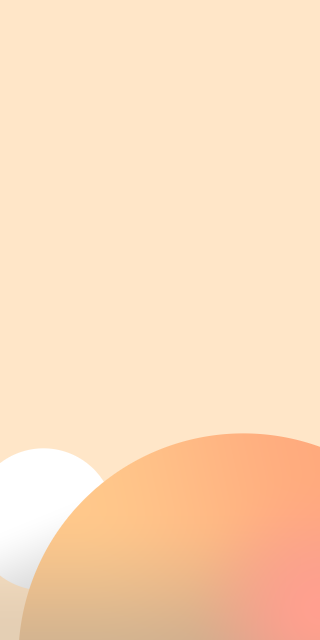
Reproduce this background procedurally as a Shadertoy shader.

```glsl
// Peach backdrop with a large orange disc and a small white disc rising from the bottom.

// Lengths are in canvas widths, measured from the lower left.
const vec2 BIG_CENTER = vec2(0.7604, -0.0573);
const float BIG_RADIUS = 0.703;
const vec2 SMALL_CENTER = vec2(0.1360, 0.3770);
const float SMALL_RADIUS = 0.2220;
const vec2 GLOW_CENTER = vec2(1.00, 0.10);
const float GLOW_RADIUS = 0.44;
const vec2 FADE_DIRECTION = vec2(0.38, -0.925);

const vec3 PEACH = vec3(1.0, 0.902, 0.784);
const vec3 PEACH_SHADE = vec3(0.895, 0.810, 0.705);
const vec3 WHITE = vec3(1.0);
const vec3 PALE_GREY = vec3(0.855);
const vec3 APRICOT = vec3(1.0, 0.785, 0.545);
const vec3 ORANGE = vec3(1.0, 0.665, 0.490);
const vec3 PINK = vec3(1.0, 0.625, 0.560);
const vec3 SHADOW = vec3(0.60, 0.60, 0.59);
const float SHADOW_STRENGTH = 0.43;

// Antialiased coverage of a disc.
float disc(vec2 p, vec2 center, float radius, float pixel) {
    return clamp(0.5 + (radius - distance(p, center)) / pixel, 0.0, 1.0);
}

vec3 backdropColor(vec2 p) {
    return mix(PEACH, PEACH_SHADE, 1.0 - smoothstep(0.02, 0.42, p.y));
}

// White, fading to grey toward the lower right.
vec3 smallDiscColor(vec2 p) {
    float depth = dot(p - SMALL_CENTER, FADE_DIRECTION);
    return mix(WHITE, PALE_GREY, smoothstep(-0.03, 0.24, depth));
}

// Diagonal orange blend, shaded at the base, with a pink glow at the right.
vec3 bigDiscColor(vec2 p) {
    float across = smoothstep(0.22, 1.12, p.x + 0.22 * (p.y - 0.35));
    vec3 color = mix(APRICOT, ORANGE, across);
    float shade = 1.0 - smoothstep(-0.12, 0.42, p.y);
    color = mix(color, SHADOW, SHADOW_STRENGTH * shade * 1.12);
    float glow = 1.0 - smoothstep(0.0, GLOW_RADIUS, distance(p, GLOW_CENTER));
    return mix(color, PINK, glow);
}

void mainImage(out vec4 fragColor, in vec2 fragCoord) {
    vec2 p = fragCoord / iResolution.x;
    float pixel = 1.0 / iResolution.x;

    // Layers from back to front
    vec3 color = backdropColor(p);
    color = mix(color, smallDiscColor(p), disc(p, SMALL_CENTER, SMALL_RADIUS, pixel));
    color = mix(color, bigDiscColor(p), disc(p, BIG_CENTER, BIG_RADIUS, pixel));

    fragColor = vec4(color, 1.0);
}
```
